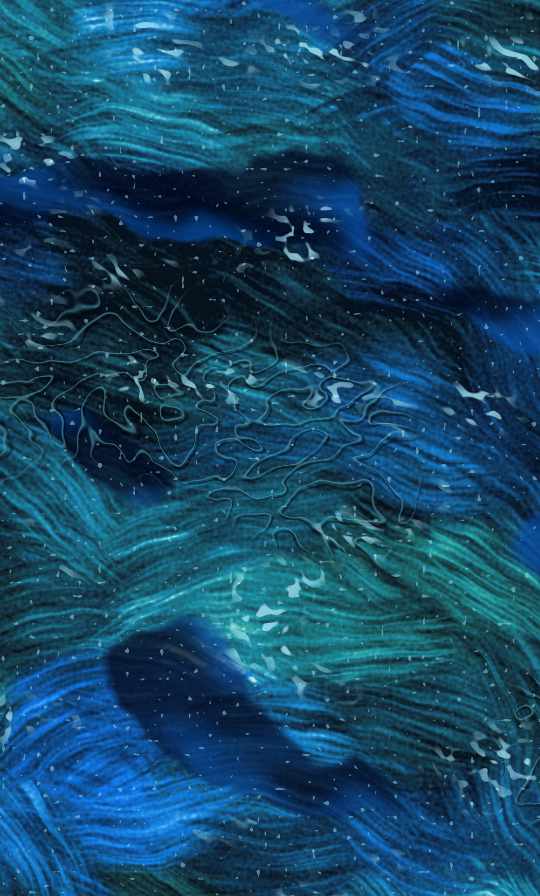
Reproduce this texture procedurally as a WebGL 2 fragment shader.

```glsl
#version 300 es
precision highp float;

uniform vec2 u_resolution;
out vec4 fragColor;

vec2 hash2(vec2 cell) {
    vec3 h = fract(cell.xyx * vec3(0.1031, 0.1030, 0.0973));
    h += dot(h, h.yzx + 33.33);
    return fract((h.xx + h.yz) * h.zy);
}

float gradientDot(vec2 cell, vec2 offset) {
    float a = 6.2832 * hash2(cell).x;
    return dot(vec2(cos(a), sin(a)), offset);
}

float gradientNoise(vec2 p) {
    vec2 i = floor(p), f = p - i;
    vec2 u = f * f * f * (f * (f * 6.0 - 15.0) + 10.0);
    vec2 e = vec2(1.0, 0.0);
    float low = mix(gradientDot(i, f), gradientDot(i + e, f - e), u.x);
    float high = mix(gradientDot(i + e.yx, f - e.yx), gradientDot(i + 1.0, f - 1.0), u.x);
    return 1.4 * mix(low, high, u.y);
}

float fbm(vec2 p) {
    float sum = 0.0, gain = 0.6;
    for (int i = 0; i < 4; i++) {
        sum += gain * gradientNoise(p);
        p = mat2(1.6, 1.2, -1.2, 1.6) * p + 7.3;
        gain *= 0.5;
    }
    return sum;
}

vec2 rotate(vec2 p, float a) {
    float c = cos(a), s = sin(a);
    return vec2(c * p.x + s * p.y, c * p.y - s * p.x);
}

// Dark to pale paint, shifted from teal (-1) to blue (+1)
vec3 paintColor(float tone, float hue) {
    vec3 stops[7] = vec3[7](
        vec3(0.02, 0.07, 0.11), vec3(0.07, 0.17, 0.23), vec3(0.08, 0.28, 0.37),
        vec3(0.10, 0.41, 0.53), vec3(0.09, 0.52, 0.70), vec3(0.21, 0.65, 0.75),
        vec3(0.72, 0.91, 0.94));
    float t = clamp(tone, 0.0, 1.2) * 5.0;
    vec3 color = stops[0];
    for (int i = 0; i < 6; i++) color = mix(color, stops[i + 1], clamp(t - float(i), 0.0, 1.0));
    vec3 tint = mix(vec3(1.0), vec3(0.65, 0.86, 1.25), max(hue, 0.0));
    return color * mix(tint, vec3(1.15, 1.07, 0.86), max(-hue, 0.0));
}

// Curved dry-brush strokes, one per cell; paint holds tone and hue
vec2 brushLayer(vec2 paint, vec2 p, float cells, float seed) {
    vec2 grid = p * cells, home = floor(grid);
    for (int j = -1; j <= 1; j++)
    for (int i = -1; i <= 1; i++) {
        vec2 cell = home + vec2(i, j);
        vec2 place = hash2(cell + seed), trait = hash2(cell + seed + 57.0);
        vec2 center = cell + 0.2 + 0.6 * place;
        vec2 where = center / cells;
        float angle = mix(-0.85, 0.05, where.y) + 0.9 * gradientNoise(where * 2.3 + 4.0) + 0.9 * (trait.x - 0.5);
        vec2 q = rotate(grid - center, angle);
        q.y += 0.7 * (trait.y - 0.5) * q.x * q.x;
        float reach = length(q / vec2(1.1, 0.6));
        if (reach > 1.0) continue;

        vec2 hair = q / cells + 5.0 * place;
        hair.y += 0.006 * gradientNoise(hair * 14.0);
        float coarse = gradientNoise(hair * vec2(7.0, 95.0));
        float fine = gradientNoise(hair * vec2(15.0, 210.0) + 31.0);
        float bristle = 0.65 * coarse + 0.5 * fine;
        float cover = smoothstep(1.0, 0.72, reach + 0.3 * (0.5 + coarse));
        cover *= 0.45 + 0.5 * smoothstep(-0.35, 0.2, bristle + 0.3 * (place.x - 0.5));

        float tone = 0.39 + 0.75 * fbm(where * vec2(2.6, 5.0) + 11.0);
        tone += 0.36 * (place.y - 0.5) + (0.4 + 0.4 * trait.y) * bristle;
        float hue = 2.0 * gradientNoise(where * vec2(3.0, 4.5) + 23.0) + 0.7 * (trait.x - 0.5);
        paint = mix(paint, vec2(tone, hue), cover);
    }
    return paint;
}

void main() {
    vec2 p = gl_FragCoord.xy / u_resolution.y;
    vec2 warp = vec2(fbm(p * 5.0), fbm(p * 5.0 + 40.0));

    // Layered strokes
    vec2 paint = vec2(0.35 + 0.5 * fbm(p * vec2(3.0, 6.0)), 0.2);
    for (int k = 0; k < 4; k++) {
        float layer = float(k);
        paint = brushLayer(paint, p + 0.02 * warp, 3.0 + 1.6 * layer, 13.0 + 29.0 * layer);
    }
    paint.x += 0.22 * fbm(p * vec2(9.0, 14.0) + 60.0);
    paint.x += 0.13 * gradientNoise(p * 210.0);
    vec3 color = paintColor(paint.x, clamp(paint.y, -1.0, 1.0));

    // Smooth deep blue pools
    vec2 flow = rotate(p, -0.2) + 0.05 * warp;
    float pool = gradientNoise(flow * vec2(3.2, 7.0) + 17.0);
    float glow = smoothstep(-0.25, 0.5, gradientNoise(flow * vec2(6.0, 13.0) + 5.0));
    vec3 poolColor = mix(vec3(0.02, 0.06, 0.15), vec3(0.04, 0.29, 0.60), glow);
    color = mix(color, poolColor + 0.06 * (paint.x - 0.4), 0.85 * smoothstep(0.30, 0.40, pool));

    // Fine cracks with a shaded lower edge
    float cracked = smoothstep(0.08, 0.35, gradientNoise(p * 3.0 + 71.0));
    vec2 vein = p * vec2(24.0, 32.0) + 2.0 * warp;
    float lit = smoothstep(0.07, 0.0, abs(gradientNoise(vein)));
    float shade = smoothstep(0.10, 0.0, abs(gradientNoise(vein + vec2(-0.06, 0.12))));
    color *= 1.0 - 0.5 * cracked * shade;
    color = mix(color, vec3(0.35, 0.67, 0.74), 0.55 * cracked * lit);

    // Clustered pale flecks and sparse specks
    float cluster = smoothstep(0.12, 0.45, fbm(p * vec2(4.5, 8.0) + 90.0));
    float fleck = smoothstep(0.18, 0.42, gradientNoise(rotate(p, -0.4) * vec2(55.0, 100.0) + 3.0 * warp));
    float speck = smoothstep(0.56, 0.70, gradientNoise(p * 130.0 + 9.0));
    color = mix(color, vec3(0.62, 0.87, 0.93), clamp(0.85 * cluster * fleck + 0.5 * speck, 0.0, 1.0));

    fragColor = vec4(clamp(color, 0.0, 1.0), 1.0);
}
```
